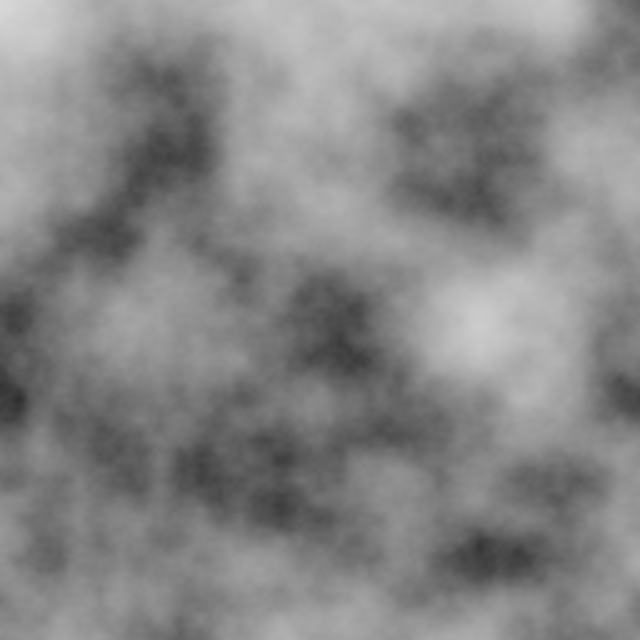
A WebGL 2 fragment shader for this texture:

```glsl
#version 300 es
precision highp float;
// Soft grey cloud texture: fractal value noise.
// Octaves of smoothly interpolated lattice noise are summed, each one
// finer and weaker than the one before, then toned by a film-like curve.

uniform vec2 u_resolution;
out vec4 fragColor;

const float BASE_CELLS = 4.0;    // lattice cells across the canvas
const int   OCTAVES    = 6;
const float LACUNARITY = 2.0;    // frequency step between octaves
const float GAIN       = 0.485;  // strength step between octaves
const float MID_GREY   = 0.52;   // tone of the median noise level
const float MID_LEVEL  = -0.071; // noise level that maps to MID_GREY
const float TONE_RANGE = 0.443;  // headroom of the highlights above MID_GREY
const float TONE_CURVE = 3.0;    // how fast the highlights roll off
const vec2  SEED       = vec2(17.0, 43.0);
const vec2  OCTAVE_SHIFT = vec2(31.0, 57.0);

float hash(vec2 p) {
    return fract(sin(dot(p, vec2(127.1, 311.7))) * 43758.5453);
}

// Random lattice values blended with a smooth Hermite curve, in 0..1
float valueNoise(vec2 p) {
    vec2 cell = floor(p);
    vec2 f = fract(p);
    vec2 blend = f * f * (3.0 - 2.0 * f);
    float bottom = mix(hash(cell), hash(cell + vec2(1.0, 0.0)), blend.x);
    float top = mix(hash(cell + vec2(0.0, 1.0)), hash(cell + vec2(1.0, 1.0)), blend.x);
    return mix(bottom, top, blend.y);
}

// Weighted octave sum, centred on zero
float cloud(vec2 p) {
    float sum = 0.0;
    float amplitude = 0.5;
    for (int i = 0; i < OCTAVES; i++) {
        sum += amplitude * (valueNoise(p) - 0.5);
        p = p * LACUNARITY + OCTAVE_SHIFT;
        amplitude *= GAIN;
    }
    return sum;
}

// Opens the shadows and rolls off the highlights
float tone(float level) {
    return MID_GREY + TONE_RANGE * (1.0 - exp(-TONE_CURVE * (level - MID_LEVEL)));
}

void main() {
    vec2 uv = gl_FragCoord.xy / min(u_resolution.x, u_resolution.y);
    float grey = tone(cloud(uv * BASE_CELLS + SEED));
    fragColor = vec4(vec3(clamp(grey, 0.0, 1.0)), 1.0);
}
```
